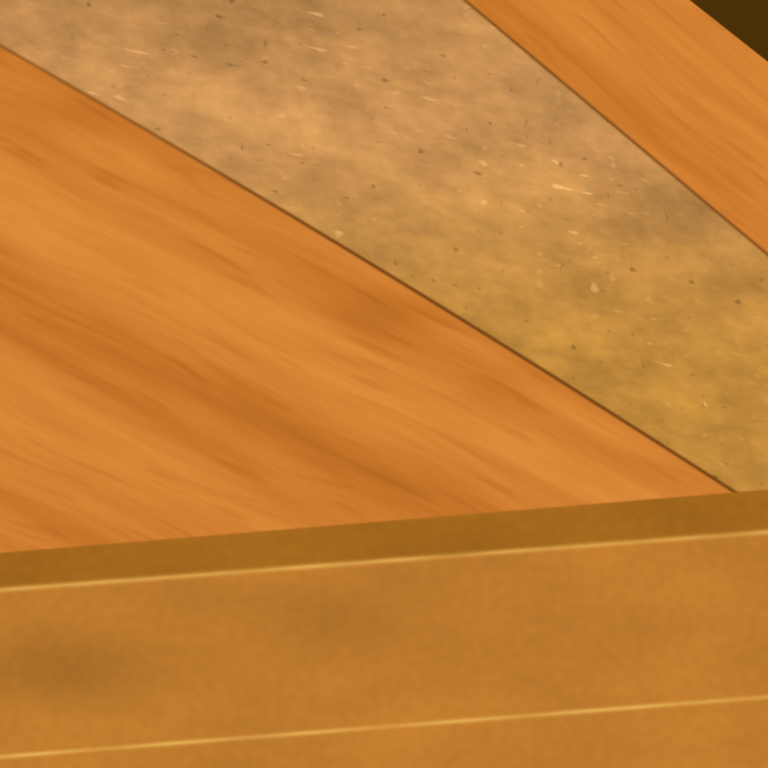
A three.js fragment shader for this texture:

```glsl
// Oblique view of a floor: orange wood planks beside a stone strip, above
// a tan skirting with pale ridges. Straight edges split the layers, and
// stretched gradient noise gives the grain, mottling and specks.
varying vec2 vUv;

const float SOFT = 0.0022;
const float GRAIN_SLOPE = 0.50;
const float GRAIN_STRENGTH = 0.13;
const float STONE_STRENGTH = 0.13;
const vec3 WOOD_LIGHT = vec3(0.875, 0.545, 0.235);
const vec3 WOOD_DARK = vec3(0.68, 0.375, 0.10);
const vec3 STONE_FAR = vec3(0.775, 0.560, 0.325);
const vec3 STONE_NEAR = vec3(0.755, 0.540, 0.235);
const vec3 SKIRTING = vec3(0.745, 0.480, 0.180);
const vec3 BAND = vec3(0.640, 0.405, 0.115);
const vec3 RIDGE = vec3(0.91, 0.69, 0.34);
const vec3 SHADOW = vec3(0.29, 0.19, 0.035);
const vec3 SEAM = vec3(0.40, 0.22, 0.06);

vec2 gradient(vec2 cell) {
  vec3 q = fract(vec3(cell.xyx) * vec3(0.1031, 0.1030, 0.0973));
  q += dot(q, q.yzx + 33.33);
  float angle = 6.2832 * fract((q.x + q.y) * q.z);
  return vec2(cos(angle), sin(angle));
}

float noise(vec2 p) {
  vec2 i = floor(p), f = fract(p);
  vec2 u = f * f * f * (f * (f * 6.0 - 15.0) + 10.0);
  vec2 e = vec2(1.0, 0.0);
  float low = mix(dot(gradient(i), f), dot(gradient(i + e), f - e), u.x);
  float high = mix(dot(gradient(i + e.yx), f - e.yx),
                   dot(gradient(i + 1.0), f - 1.0), u.x);
  return mix(low, high, u.y);
}

float fbm(vec2 p) {
  float sum = 0.0, amp = 1.0;
  for (int k = 0; k < 4; k++) {
    sum += amp * noise(p);
    p = p * 2.03 + 17.3;
    amp *= 0.55;
  }
  return sum;
}

float above(float d) { return smoothstep(-SOFT, SOFT, d); }

// Gaussian falloff around zero
float bump(float d, float width) { return exp(-d * d / (width * width)); }

float blob(vec2 p, vec2 centre, vec2 size) {
  vec2 d = (p - centre) / size;
  return exp(-dot(d, d));
}

// x runs along the grain, y across it; shade darkens broad areas
vec3 wood(vec2 g, float shade) {
  g.y += 0.016 * noise(g * vec2(4.0, 7.0));
  float streaks = fbm(g * vec2(2.6, 24.0));
  float fibres = noise(g * vec2(7.0, 130.0));
  float pores = smoothstep(0.18, 0.5, noise(g * vec2(9.0, 65.0) + 8.0));
  float dark = 0.30 + shade + GRAIN_STRENGTH * (2.2 * streaks + 0.8 * fibres);
  return mix(WOOD_LIGHT, WOOD_DARK, clamp(dark + 0.16 * pores, 0.0, 1.0));
}

vec3 leftPlank(vec2 p) {
  float across = p.y + GRAIN_SLOPE * p.x;
  float shade = 0.30 * bump(across - 0.630, 0.030)
              + 0.16 * bump(across - 0.570, 0.018)
              - 0.18 * bump(across - 0.735, 0.055)
              - 0.14 * bump(across - 0.470, 0.045)
              + 0.15 * bump(across - 0.350, 0.025);
  shade += 0.30 * blob(p, vec2(0.51, 0.59), vec2(0.075, 0.035));
  shade += 0.18 * blob(p, vec2(0.64, 0.49), vec2(0.05, 0.04));
  shade += 0.20 * blob(p, vec2(0.10, 0.85), vec2(0.12, 0.03));
  return wood(vec2(p.x - 0.4 * p.y, across), shade);
}

vec3 stone(vec2 p) {
  vec2 q = vec2(p.x, p.y + 0.22 * p.x);
  vec3 col = mix(STONE_NEAR, STONE_FAR, smoothstep(0.5, 0.86, p.y));
  float mottle = fbm(q * vec2(9.0, 17.0)) + 0.45 * fbm(q * vec2(38.0, 65.0));
  float tone = 1.0 + STONE_STRENGTH * mottle;
  tone += 0.07 * blob(q, vec2(0.32, 0.92), vec2(0.20, 0.045));
  tone += 0.06 * blob(p, vec2(0.68, 0.76), vec2(0.12, 0.05));
  tone -= 0.10 * blob(p, vec2(0.85, 0.74), vec2(0.09, 0.05));
  tone -= 0.10 * blob(p, vec2(0.30, 0.98), vec2(0.25, 0.06));
  float chips = smoothstep(0.34, 0.58, noise(q * vec2(42.0, 90.0) + 5.0));
  float pits = smoothstep(0.40, 0.60, noise(q * vec2(65.0, 85.0) + 31.0));
  float worn = smoothstep(-0.2, 0.4, noise(p * 6.0));
  return col * (tone - 0.18 * pits) + vec3(0.14, 0.13, 0.11) * chips * worn;
}

vec3 skirting(vec2 p, float upper, float lower) {
  float tone = 1.0 + 0.055 * fbm(p * vec2(5.0, 9.0)) + 0.035 * noise(p * 75.0);
  tone -= 0.12 * blob(p, vec2(0.07, 0.13), vec2(0.12, 0.05));
  tone -= 0.06 * blob(p, vec2(0.42, 0.19), vec2(0.16, 0.05));
  vec3 col = mix(SKIRTING * tone, BAND * tone, above(upper));
  float wear = 0.68 + 0.5 * noise(vec2(p.x * 11.0, p.y * 4.0));
  col = mix(col, RIDGE, wear * bump(upper, 0.0035));
  return mix(col, RIDGE, wear * bump(lower, 0.0032));
}

void main() {
  vec2 p = vUv;
  // Signed heights above each dividing edge
  float seam = p.y - (0.941 - 0.608 * p.x + 0.04 * p.x * (0.957 - p.x));
  float farSeam = p.y - (1.0 - 0.84 * (p.x - 0.605));
  float corner = p.y - (1.0 - 0.79 * (p.x - 0.898));
  float base = p.y - (0.280 + 0.0825 * p.x);
  float upper = p.y - (0.232 + 0.0755 * p.x);
  float lower = p.y - (0.0145 + 0.078 * p.x);

  // Floor, from the near plank to the far corner
  vec3 col = mix(leftPlank(p), stone(p), above(seam));
  col = mix(col, SEAM, (0.45 + 0.35 * smoothstep(0.1, 0.5, p.x)) * bump(seam, 0.0030));
  float edgeShade = 0.22 * bump(farSeam - 0.035, 0.03) - 0.05;
  vec3 farPlank = wood(vec2(p.x - 0.6 * p.y, farSeam + 3.0), edgeShade);
  col = mix(col, farPlank, above(farSeam));
  col = mix(col, SEAM, 0.60 * bump(farSeam, 0.0030));
  col = mix(col, SHADOW, above(corner));

  // Skirting in front
  col = mix(skirting(p, upper, lower), col, above(base));
  gl_FragColor = vec4(col, 1.0);
}
```
